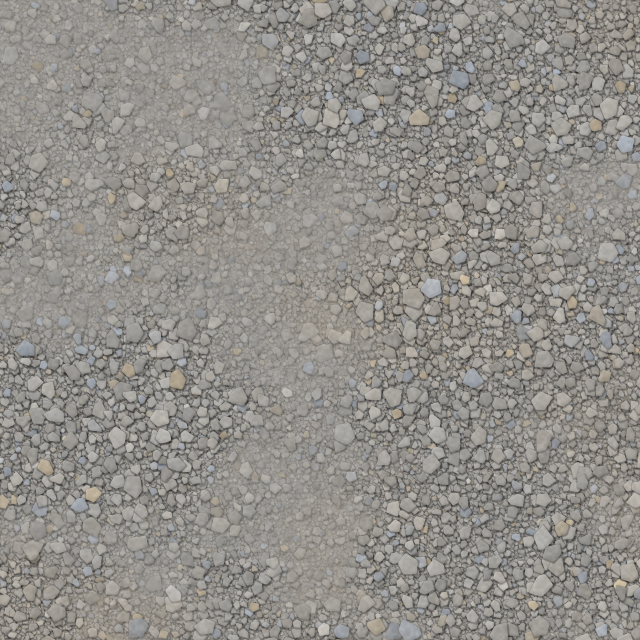
Write a three.js fragment shader that draws this texture.

```glsl
// Crushed grey gravel pressed into dusty ground.
// Six layers of scattered angular stones, from grit to pebbles, are painted over
// noisy dirt; each stone is a chipped polygon with lit facets and a contact shadow.
varying vec2 vUv;

const int LAYERS = 6;
const int SIDES = 5;
const float TAU = 6.2831853;
const float EDGE_BLUR = 0.001;
const float SHADOW_REACH = 0.0032;
const vec2 LIGHT_DIR = vec2(-0.5, 0.86);
const vec3 DIRT = vec3(0.607, 0.592, 0.572);
const vec3 GREY_TINT = vec3(1.008, 1.0, 0.985);
const vec3 WARM_TINT = vec3(1.025, 1.0, 0.96);
const vec3 BLUE_TINT = vec3(0.955, 0.995, 1.05);
const vec3 TAN_TINT = vec3(1.09, 1.01, 0.87);

float hash(vec2 p) {
  vec3 q = fract(p.xyx * 0.1031);
  q += dot(q, q.yzx + 33.33);
  return fract((q.x + q.y) * q.z);
}

vec2 hash2(vec2 p) {
  return vec2(hash(p + 17.3), hash(p + 71.9));
}

float noise(vec2 p) {
  vec2 cell = floor(p);
  vec2 f = fract(p);
  f = f * f * (3.0 - 2.0 * f);
  float low = mix(hash(cell), hash(cell + vec2(1.0, 0.0)), f.x);
  float high = mix(hash(cell + vec2(0.0, 1.0)), hash(cell + 1.0), f.x);
  return mix(low, high, f.y);
}

float fbm(vec2 p) {
  float sum = 0.0;
  float weight = 0.5;
  for (int i = 0; i < 4; i++) {
    sum += weight * noise(p);
    p = p * 2.03 + 19.7;
    weight *= 0.5;
  }
  return sum / 0.9375;
}

// How bare and dusty the ground is: 0 = packed stones, 1 = dirt
float dustiness(vec2 uv) {
  return smoothstep(0.46, 0.74, fbm(uv * vec2(4.0, 5.5) + 3.1));
}

// Irregular convex stone: xy = outward facet normal, z = signed distance
vec3 stoneShape(vec2 p, float radius, vec2 seed) {
  float axis = hash(seed + 5.7) * TAU;
  float squash = mix(0.55, 1.0, hash(seed + 9.2));
  vec3 shape = vec3(0.0, 0.0, -1.0);
  for (int i = 0; i < SIDES; i++) {
    float jitter = hash(seed + float(i) * 3.7 + 40.0) - 0.5;
    float angle = axis + (float(i) + 0.45 * jitter) * TAU / float(SIDES);
    vec2 dir = vec2(cos(angle), sin(angle));
    float reach = radius * length(vec2(cos(angle - axis), squash * sin(angle - axis)));
    float side = dot(p, dir) - reach * (1.0 + 0.35 * jitter);
    float blend = clamp(0.5 + 0.5 * (side - shape.z) / 0.09, 0.0, 1.0);
    float rounding = 0.09 * blend * (1.0 - blend);
    shape = mix(shape, vec3(dir, side), blend) + vec3(0.0, 0.0, rounding);
  }
  return shape;
}

// Mostly neutral grey, with a few bluish, tan and pale stones
vec3 stoneColor(vec2 seed, float variety) {
  float kind = hash(seed + 23.0);
  float tone = 0.641 + variety * 0.13 * (hash(seed + 31.0) - 0.5);
  tone += 0.07 * step(0.975, hash(seed + 37.0));
  vec3 tint = mix(GREY_TINT, WARM_TINT, hash(seed + 43.0));
  tint = mix(tint, BLUE_TINT, (1.0 - smoothstep(0.03, 0.12, kind)) * variety);
  tint = mix(tint, TAN_TINT, smoothstep(0.94, 0.99, kind) * variety);
  return tone * tint;
}

// Paints one grid of stones over the ground colour
vec3 paintStones(vec3 ground, vec2 uv, float cells, float density, float variety, float layer) {
  vec2 p = uv * cells;
  float blur = EDGE_BLUR * cells;
  float shadowWidth = min(SHADOW_REACH * cells, 0.25);
  for (int y = -1; y <= 1; y++) {
    for (int x = -1; x <= 1; x++) {
      vec2 cell = floor(p) + vec2(float(x), float(y));
      vec2 seed = cell + layer * 57.0;
      float bare = dustiness((cell + 0.5) / cells);
      if (hash(seed) > density * (1.0 - 0.7 * variety * bare)) continue;

      vec2 center = cell + 0.5 + 0.7 * (hash2(seed) - 0.5);
      float radius = mix(0.3, 0.47, hash(seed + 13.0));
      vec3 shape = stoneShape(p - center, radius, seed);
      float lit = dot(shape.xy, LIGHT_DIR);
      float shadow = 1.0 - smoothstep(0.0, shadowWidth, shape.z + 0.5 * shadowWidth * lit);
      ground *= 1.0 - shadow * mix(0.1, 0.31, variety) * (1.0 - 0.45 * bare);

      float bevel = smoothstep(-0.22, 0.0, shape.z);
      vec3 color = stoneColor(seed, variety) + bevel * (0.05 * lit - 0.015);
      ground = mix(ground, color, 1.0 - smoothstep(-blur, blur, shape.z));
    }
  }
  return ground;
}

void main() {
  vec3 color = DIRT * (0.92 + 0.16 * noise(vUv * 300.0));
  float cells = 175.0;
  for (int i = 0; i < LAYERS; i++) {
    float layer = float(i);
    float density = 0.95 - 0.027 * layer * layer;
    float variety = mix(0.4, 1.0, min(layer / 3.0, 1.0));
    color = paintStones(color, vUv, cells, density, variety, layer);
    cells /= 1.42;
  }

  // Dust film, warm patches and fine mineral mottling
  color = mix(color, DIRT, 0.08 + 0.3 * dustiness(vUv));
  color *= mix(vec3(1.0), WARM_TINT, 0.7 * smoothstep(0.5, 0.75, fbm(vUv * 3.0 + 8.0)));
  color += 0.06 * (noise(vUv * 230.0) - 0.5) + 0.05 * (noise(vUv * 110.0) - 0.5);
  gl_FragColor = vec4(color, 1.0);
}
```
